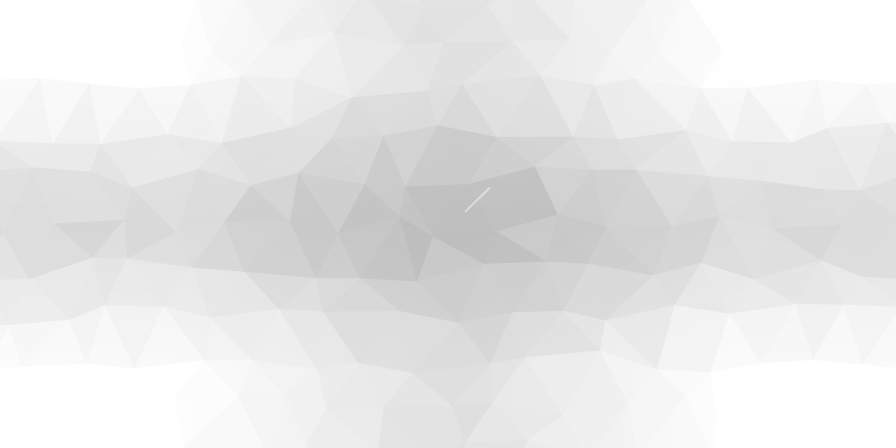
Reproduce this background procedurally as a Shadertoy shader.

```glsl
#define CELL vec2(0.125, 0.1016)
#define JITTER 0.27
#define CENTRE vec2(0.012, 0.002)
#define ROW_BAND vec2(0.155, 0.325)
#define COLUMN_BAND vec2(0.122, 0.62)
#define FACET_VARIATION 0.11
#define FACET_SLOPE 0.12
#define SEAM_START vec2(0.039, 0.028)
#define SEAM_END vec2(0.092, 0.080)
#define SEAM_LIGHT 0.13

vec2 hash2(vec2 id) {
    vec2 k = vec2(dot(id, vec2(127.1, 311.7)), dot(id, vec2(269.5, 183.3)));
    return fract(sin(k) * 43758.55);
}

// Staggered lattice point with a random offset
vec2 meshPoint(vec2 id) {
    vec2 stagger = vec2(0.5 * mod(id.y, 2.0), 0.0);
    return (id + stagger + JITTER * (2.0 * hash2(id) - 1.0)) * CELL;
}

// Crossed linear bands: x holds the strength, y the half width
float darkness(vec2 p) {
    vec2 d = abs(p - CENTRE);
    return ROW_BAND.x * max(0.0, 1.0 - d.y / ROW_BAND.y)
         + COLUMN_BAND.x * max(0.0, 1.0 - d.x / COLUMN_BAND.y);
}

// Signed distance to the left of the line a-b
float edgeDistance(vec2 p, vec2 a, vec2 b) {
    vec2 e = b - a, q = p - a;
    return (e.x * q.y - e.y * q.x) / length(e);
}

// Adds weighted shade and coverage of one counterclockwise triangle
void addFacet(vec2 p, vec2 a, vec2 b, vec2 c, float pixel, inout vec2 total) {
    float inside = min(edgeDistance(p, a, b),
                   min(edgeDistance(p, b, c), edgeDistance(p, c, a)));
    float coverage = clamp(inside / pixel + 0.5, 0.0, 1.0);
    vec2 middle = (a + b + c) / 3.0;
    float variation = 2.0 * hash2(middle * 7.0).x - 1.0;
    float shade = mix(darkness(middle), darkness(p), FACET_SLOPE);
    shade *= 1.0 + FACET_VARIATION * variation;
    total += coverage * vec2(shade, 1.0);
}

float segmentDistance(vec2 p, vec2 a, vec2 b) {
    vec2 e = b - a, q = p - a;
    return length(q - e * clamp(dot(q, e) / dot(e, e), 0.0, 1.0));
}

void mainImage(out vec4 fragColor, in vec2 fragCoord) {
    float pixel = 1.0 / iResolution.y;
    vec2 p = (fragCoord - 0.5 * iResolution.xy) * pixel;
    vec2 home = floor(p / CELL);

    // Split nearby quads along their shorter diagonal
    vec2 total = vec2(darkness(p), 1.0) * 0.001;
    for (int j = -1; j <= 1; j++) {
        for (int i = -1; i <= 1; i++) {
            vec2 id = home + vec2(i, j);
            vec2 a = meshPoint(id);
            vec2 b = meshPoint(id + vec2(1.0, 0.0));
            vec2 c = meshPoint(id + vec2(1.0, 1.0));
            vec2 d = meshPoint(id + vec2(0.0, 1.0));
            if (distance(a, c) < distance(b, d)) {
                addFacet(p, a, b, c, pixel, total);
                addFacet(p, a, c, d, pixel, total);
            } else {
                addFacet(p, a, b, d, pixel, total);
                addFacet(p, b, c, d, pixel, total);
            }
        }
    }
    float grey = 1.0 - total.x / total.y;

    // Fine bright seam near the centre
    float seam = segmentDistance(p, SEAM_START, SEAM_END);
    grey += SEAM_LIGHT * (1.0 - smoothstep(0.0, 0.0015 + pixel, seam));

    fragColor = vec4(vec3(clamp(grey, 0.0, 1.0)), 1.0);
}
```
